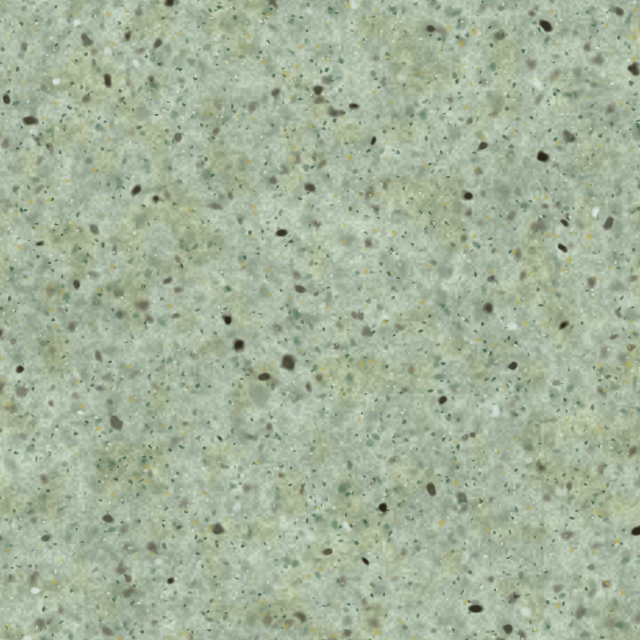
This texture is drawn by a three.js fragment shader. Its source:

```glsl
varying vec2 vUv;

vec3 hash3(vec2 cell, float seed) {
  vec3 q = fract(vec3(cell.xyx + seed * 17.3) * vec3(0.1031, 0.1030, 0.0973));
  q += dot(q, q.yxz + 33.33);
  return fract((q.xxy + q.yzz) * q.zyx);
}

float noise(vec2 p, float seed) {
  vec2 cell = floor(p), f = fract(p);
  f = f * f * (3.0 - 2.0 * f);
  float low = mix(hash3(cell, seed).x, hash3(cell + vec2(1.0, 0.0), seed).x, f.x);
  float high = mix(hash3(cell + vec2(0.0, 1.0), seed).x, hash3(cell + 1.0, seed).x, f.x);
  return mix(low, high, f.y);
}

// Coverage of scattered, ragged grains; size is a radius in cells, share the filled cells
float grains(vec2 uv, float cells, float share, float size, float soft, float seed) {
  vec2 p = uv * cells;
  float ragged = (noise(p * 1.6 / size, seed + 3.0) - 0.5) * size * 0.7;
  float cover = 0.0;
  for (int j = -1; j <= 1; j++) {
    for (int i = -1; i <= 1; i++) {
      vec2 cell = floor(p) + vec2(float(i), float(j));
      vec3 place = hash3(cell, seed);
      vec3 form = hash3(cell, seed + 7.0);
      float angle = form.x * 6.2832;
      vec2 d = p - cell - place.xy;
      d = mat2(cos(angle), sin(angle), -sin(angle), cos(angle)) * d;
      d.y *= 1.0 + 0.9 * form.y;
      float radius = size * (0.55 + 0.45 * form.z);
      float body = 1.0 - smoothstep(radius * (1.0 - soft), radius, length(d) + ragged);
      float strength = 1.0 - 0.65 * place.z / share;
      cover = max(cover, body * strength * step(place.z, share));
    }
  }
  return cover;
}

void main() {
  // Pale green ground with warm patches
  float warmth = smoothstep(0.45, 0.85, noise(vUv * 24.0, 1.0));
  vec3 color = mix(vec3(0.675, 0.735, 0.655), vec3(0.66, 0.71, 0.585), warmth);

  // Mottling from broad clouds down to fine grit
  color += 0.06 * (noise(vUv * 11.0, 2.0) - 0.5);
  color += 0.08 * (noise(vUv * 38.0, 3.0) - 0.5);
  color += 0.09 * (noise(vUv * 95.0, 4.0) - 0.5);
  color += 0.11 * (noise(vUv * 230.0, 5.0) - 0.5);

  // Blurred grains lying below the surface
  color = mix(color, vec3(0.46, 0.53, 0.44), 0.6 * grains(vUv, 32.0, 0.45, 0.75, 1.0, 11.0));
  color = mix(color, vec3(0.30, 0.43, 0.33), 0.65 * grains(vUv, 46.0, 0.24, 0.55, 1.0, 23.0));
  color = mix(color, vec3(0.32, 0.29, 0.23), 0.7 * grains(vUv, 36.0, 0.2, 0.55, 1.0, 37.0));

  // Small coloured specks
  color = mix(color, vec3(0.18, 0.33, 0.24), 0.75 * grains(vUv, 100.0, 0.13, 0.6, 0.9, 41.0));
  color = mix(color, vec3(0.72, 0.66, 0.32), 0.75 * grains(vUv, 70.0, 0.08, 0.55, 0.9, 53.0));
  color = mix(color, vec3(0.85, 0.89, 0.83), 0.8 * grains(vUv, 120.0, 0.07, 0.6, 0.9, 67.0));

  // Sharper white chips and dark brown grains
  color = mix(color, vec3(0.87, 0.91, 0.89), 0.9 * grains(vUv, 22.0, 0.09, 0.3, 0.8, 71.0));
  color = mix(color, vec3(0.15, 0.13, 0.08), grains(vUv, 17.0, 0.25, 0.27, 0.75, 83.0));

  gl_FragColor = vec4(color, 1.0);
}
```
